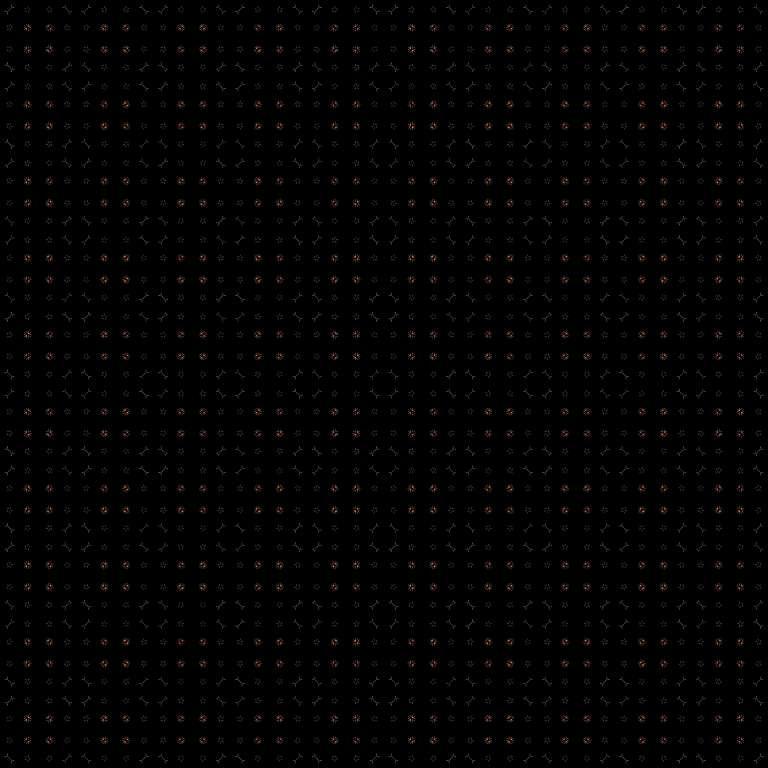
This pattern is drawn by a WebGL 2 fragment shader. Its source:

```glsl
#version 300 es
precision highp float;
// A black ground with 10 by 10 mirrored tiles of tiny floral specks: round
// blossoms, faint five-dash rosettes and dumbbell bars set as a diamond.
// Each tile is folded into one quadrant; edges are smoothed by supersampling.

uniform vec2 u_resolution;
out vec4 outColor;

float segment(vec2 p, vec2 a, vec2 b) {
    vec2 pa = p - a, ba = b - a;
    return length(pa - ba * clamp(dot(pa, ba) / dot(ba, ba), 0.0, 1.0));
}

float hash(vec2 p) {
    return fract(sin(dot(p, vec2(12.9, 78.2))) * 4375.5);
}

// Folds the plane into n sectors around the x axis
vec2 foldAngle(vec2 p, float n) {
    float sector = 6.28319 / n;
    float angle = atan(p.y, p.x) + 0.3;
    angle -= sector * floor(angle / sector + 0.5);
    return length(p) * vec2(cos(angle), sin(angle));
}

// Dumbbell: a short stem with a forked tip at both ends
vec3 bar(vec2 diagonal) {
    vec2 p = abs(diagonal);
    float fork = segment(p, vec2(4.0, 0.6), vec2(6.2, 2.4));
    float stem = segment(p, vec2(0.6, 0.0), vec2(2.4, 0.0));
    return vec3(0.50, 0.33, 0.37) * step(min(fork, stem), 0.4);
}

// Rosette: five slanted dashes
vec3 rosette(vec2 p) {
    float dash = segment(foldAngle(p, 5.0), vec2(2.0, -0.5), vec2(3.8, 0.9));
    return vec3(0.48, 0.27, 0.30) * step(dash, 0.38);
}

// Blossom: five split petals with two orange spots on the diagonal
vec3 blossom(vec2 p, vec2 diagonal) {
    vec2 petal = foldAngle(p, 5.0);
    petal.y = abs(petal.y);
    float outline = segment(petal, vec2(2.4, 0.4), vec2(4.6, 1.7));
    vec3 color = vec3(0.50, 0.28, 0.27) * step(outline, 0.36);
    float spot = length(vec2(abs(diagonal.x) - 2.1, diagonal.y));
    return mix(color, vec3(0.92, 0.44, 0.25), step(spot, 0.95));
}

vec3 pattern(vec2 uv) {
    vec2 grid = uv * 10.0 + 0.5;
    vec2 centred = fract(grid) - 0.5;
    vec2 folded = abs(centred);

    // Two motif positions along each folded axis
    vec2 outer = step(0.242, folded);
    vec2 p = (folded - mix(vec2(0.125), vec2(0.358), outer)) * 100.0;
    vec2 diagonal = vec2(p.x - p.y, p.x + p.y) * 0.7071;

    float kind = outer.x + outer.y;
    vec3 color = kind < 0.5 ? bar(diagonal)
               : kind < 1.5 ? rosette(p)
               : blossom(p, diagonal);

    // Slight change of strength between motifs, wrapping at the edges
    vec2 cell = mod(floor(grid), 10.0) * 4.0 + outer + 2.0 * step(0.0, centred);
    return color * (0.85 + 0.3 * hash(cell));
}

void main() {
    vec3 sum = vec3(0.0);
    for (int i = 0; i < 16; i++) {
        vec2 offset = (vec2(i % 4, i / 4) + 0.5) / 4.0 - 0.5;
        sum += pattern((gl_FragCoord.xy + offset) / u_resolution);
    }
    outColor = vec4(sum / 16.0, 1.0);
}
```
